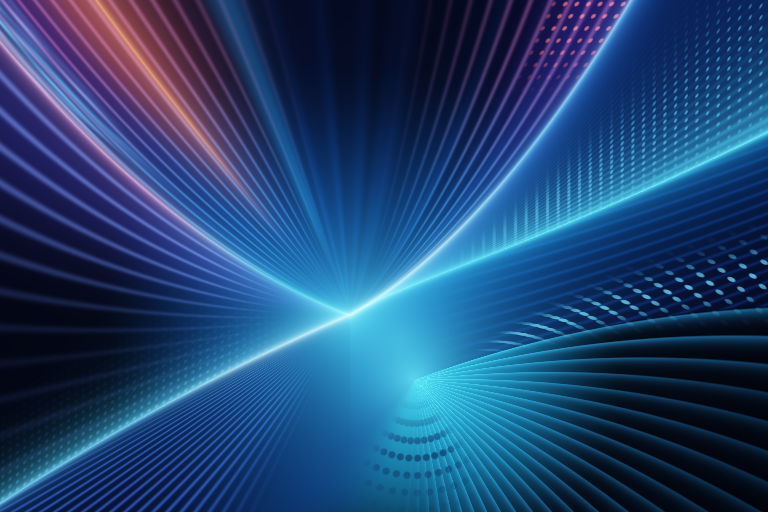
Give the GLSL for this background, as a WebGL 1 fragment shader.

```glsl
precision highp float;
// Draws glowing ribbons and fans of fine threads crossing at a bright focus.
uniform vec2 u_resolution;

const vec3 CYAN = vec3(.2, .78, 1.);
const vec3 BLUE = vec3(.04, .22, .62);
const vec3 NAVY = vec3(.012, .022, .1);

float hash(vec2 p) {
  vec3 k = fract(p.xyx * .1031);
  k += dot(k, k.yzx + 33.33);
  return fract((k.x + k.y) * k.z);
}

float noise(vec2 p) {
  vec2 i = floor(p), f = fract(p);
  f = f * f * (3. - 2. * f);
  return mix(mix(hash(i), hash(i + vec2(1, 0)), f.x),
             mix(hash(i + vec2(0, 1)), hash(i + 1.), f.x), f.y);
}

// Smooth step that may also run downwards.
float ramp(float a, float b, float x) {
  float t = clamp((x - a) / (b - a), 0., 1.);
  return t * t * (3. - 2. * t);
}

float threads(float x, float sharpness) { return pow(.5 + .5 * cos(6.28318 * x), sharpness); }

float glow(float d, float width) { return exp(-abs(d) / width); }

float bump(float x, float center, float width) {
  float k = (x - center) / width;
  return exp(-k * k);
}

// Round dots in a grid whose cells measure "cell" in canvas units.
float dots(vec2 grid, vec2 cell, float radius) {
  return ramp(radius + .002, radius - .002, length((fract(grid) - .5) * cell));
}

// Tall sector above the ribbons: warm arcs at left, mauve threads at right.
vec3 crown(vec2 q) {
  float h = max(q.y, .001), u = -q.x;
  float w = u < 0. ? 2. * q.x / (sqrt(.325 + 4. * h) - .57)
                   : (.48 * u * u - u) / max(h - .78 * u * u, .001);
  float phase = u < 0. ? 14. * w : 16. * atan(w);
  float high = ramp(.1, .58, h), open = ramp(.06, .25, length(q));
  vec3 col = mix(BLUE, NAVY, ramp(0., .5, h)) * .8;
  col += BLUE * noise(vec2(phase * 1.3 + 40., 2)) * (.4 - .28 * high);
  col += vec3(.03, .18, .32) * bump(w, -.38, .06) * open;
  vec3 tint = mix(vec3(.07, .3, .55), vec3(.33, .16, .28), high);
  col += tint * threads(phase, 5.) * open * ramp(.15, .8, abs(w));
  col += high * (vec3(.1, .05, .3) * ramp(.5, 1., w) + vec3(.56, .18, .1) * bump(w, -.95, .34)
    + vec3(.18, .07, .28) * bump(w, -1.6, .5));
  float wisps = noise(vec2(w * 9. + 60., h * 14. + w * 5. + 30.));
  col += vec3(.2, .55, 1.) * (.25 + 1.5 * wisps * wisps) * ramp(-1.5, -2.1, w) * ramp(.2, .5, h);
  float sparks = dots(vec2(w * 24., h * 42.), vec2(.023), .004);
  return col + vec3(1., .3, .18) * sparks * ramp(.68, .8, w) * ramp(.42, .58, h);
}

// Sector at the left between the pink ribbon and the lower ribbon.
vec3 leftFan(vec2 q, float d) {
  float u = -q.x, s = (q.y - .2485 * u * u) / (u + .95 * u * u + .001);
  float open = ramp(.1, .3, u), upper = ramp(-.2, .3, s);
  vec3 col = mix(NAVY * .5, vec3(.1, .1, .36), upper * upper) + BLUE * .7 * ramp(.5, .1, u);
  col += vec3(.3, .42, .85) * threads(s * 16., 6.) * open * (.08 + .6 * upper);
  float mesh = dots(vec2(u, d) * 70., vec2(.0143), .003);
  return col + CYAN * glow(d, .045) * (.55 + .4 * mesh * open);
}

// Sector between the two right ribbons, with a dotted mesh.
vec3 rightWing(float x, float d, float gap) {
  float t = d / gap, open = ramp(.15, .45, x);
  vec3 col = NAVY + BLUE * (.25 + .6 * glow(x, .3));
  col += CYAN * glow(d, .03 + .08 * x) * (.55 + .4 * threads(t * 30., 2.) * open);
  float mesh = dots(vec2(x * 48., t * 34.), vec2(.021, gap / 34.), .003);
  col += vec3(.2, .48, .76) * mesh * open * bump(t, .23, .2);
  return col + vec3(.07, .23, .58) * glow(gap - d, .05);
}

// Everything beneath the ribbons.
vec3 lowerField(vec2 q, float d) {
  float m = -q.x / max(-q.y, .001);
  vec3 col = mix(NAVY, BLUE * .75, bump(q.x, .06, .3));
  col += vec3(.02, .25, .55) * glow(d, .1) * (q.x > 0. ? .8 : .35);
  float strands = threads(m * 14., 3.) * ramp(.4, .9, m) * ramp(2.1, 1.6, m);
  col += vec3(.12, .2, .54) * strands * ramp(.08, .25, length(q));
  return col + BLUE * .3 * threads(d * 45. + q.x * 5., 4.) * ramp(.1, .4, q.x);
}

// Ribbed shell at the lower right, edged by lit dots and pierced by holes.
vec3 shell(vec3 col, vec2 e) {
  float r = length(e), a = atan(e.y, e.x) + .22 * r, rib = fract((.36 - a) * 12.5);
  float lip = exp(-rib * 4.5) * ramp(0., .1, rib) * ramp(-1.7, -1., a);
  vec3 body = mix(vec3(.05, .5, .85), NAVY * .3, ramp(.03, .42, r));
  body += vec3(.12, .6, 1.) * lip * (.12 + 1.5 * exp(-r * 3.) + .5 * ramp(.1, .36, a));
  float holes = dots(vec2(r / .034, a * 9.), vec2(.034, r / 9.), .007);
  holes *= ramp(-2.2, -1.9, a) * ramp(-.8, -1.2, a) * bump(r, .14, .08);
  body = mix(body, BLUE * .45, holes);
  col = mix(col, body, ramp(.365, .355, a) * ramp(-2.35, -1.7, a));
  float lit = dots(vec2(r / .042 + a * 9., a * 30.), vec2(.042, r / 30.), .0055);
  col += vec3(.3, .8, 1.) * lit * bump(a, .45, .07) * ramp(.12, .25, r);
  return col + CYAN * (.9 * glow(r, .055) + .3 * glow(r, .14));
}

void main() {
  vec2 p = gl_FragCoord.xy / u_resolution * vec2(1.5, 1), q = p - vec2(.684, .385);
  float x = q.x, u = max(-x, 0.), r = length(q), far = ramp(.1, .5, r);
  bool right = x > 0.;
  // Heights over the ribbons.
  float dm = q.y - (right ? .57 * x + x * x : .43 * x - .16 * x * x);
  float dw = q.y - (.33 * x + .1 * x * x + .02 - .02 * exp(-12. * max(x, 0.)));
  float dp = q.y - .37 * u - .6 * u * u, dg = (q.y - 1.12 * u - .24 * u * u) / 1.6;
  vec3 col;
  if ((right ? dm : dp) > 0.) col = crown(q);
  else if (right && dw > 0.) col = rightWing(x, dw, max(dw - dm, .001));
  else if (!right && dm > 0.) col = leftFan(q, dm);
  else col = shell(lowerField(q, right ? dw : dm), p - vec2(.81, .258));
  // Ribbon cores, thinned across their slopes.
  dm /= right ? length(vec2(1, .57 + 2. * x)) : 1.15;
  dp /= length(vec2(1, .37 + 1.2 * u));
  col += mix(vec3(.7, .9, 1), vec3(.3, .65, .95), far) * (glow(dm, .004) + .25 * glow(dm, .016));
  if (right) col += CYAN * (.9 * glow(dw, .005) + .3 * glow(dw, .022));
  else {
    col += mix(CYAN, vec3(.9, .5, .62), far) * (.8 * glow(dp, .004) + .35 * glow(dp, .02));
    col += mix(BLUE, vec3(1, .5, .25), far) * far * (.8 * glow(dg, .004) + .25 * glow(dg, .018));
  }
  // Light spilling from the focus.
  col += CYAN * (.65 * glow(r, .07) + .28 * glow(r, .17) + .3 * glow(length(q - vec2(.1, -.05)), .09));
  gl_FragColor = vec4(1. - exp(-1.35 * col), 1);
}
```
